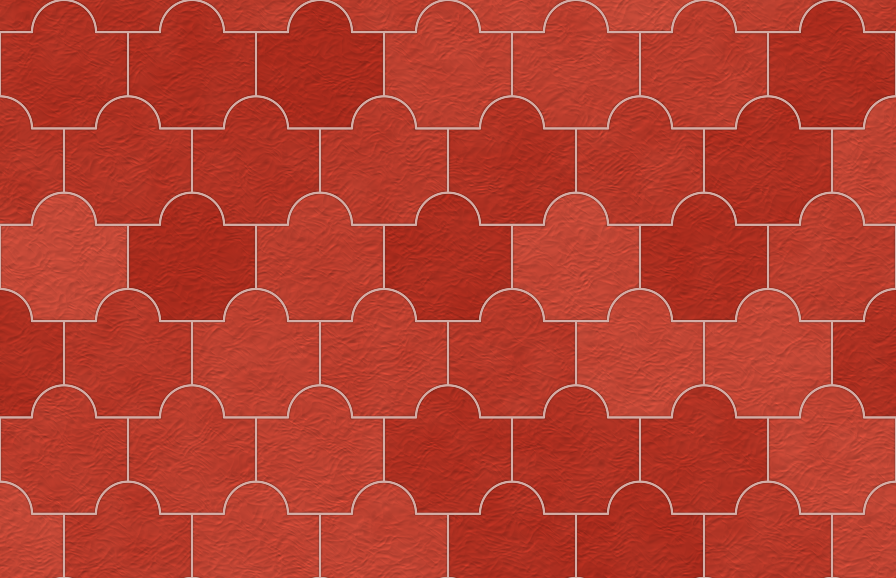
This pattern is drawn by a Shadertoy shader. Its source:

```glsl
// Interlocking clay pavers: square-bodied tiles with a round crown that bites
// into the row above, every other row shifted by half a tile. Joints come from
// a distance function; the rough faces are embossed, fibrous value noise.

const float COLUMNS = 7.0;          // tiles across
const float ROWS = 6.0;             // courses down
const float PITCH = 0.75;           // course height, in tile widths
const float CROWN = 0.25;           // crown radius, in tile widths
const float JOINT_HALF = 0.0088;    // half width of the pale joint
const float RIM = 0.014;            // width of the dark rim beside it
const float RIM_SHADE = 0.83;
const float GRAIN = 0.50;           // strength of the embossing
const float CREVICE = 0.22;         // darkness of the scattered pits
const vec2 LIGHT_STEP = vec2(0.005, 0.011);
const vec3 DARK_CLAY = vec3(0.640, 0.162, 0.108);
const vec3 LIGHT_CLAY = vec3(0.745, 0.278, 0.212);
const vec3 JOINT_COLOR = vec3(0.83, 0.68, 0.65);

float hash(vec2 p) {
    return fract(sin(dot(p, vec2(127.1, 311.7))) * 43758.5453);
}

float noise(vec2 p) {
    vec2 i = floor(p), f = fract(p);
    f = f * f * (3.0 - 2.0 * f);
    return mix(mix(hash(i), hash(i + vec2(1, 0)), f.x),
               mix(hash(i + vec2(0, 1)), hash(i + vec2(1, 1)), f.x), f.y);
}

// Height of the surface: crossing layers of short, stretched ridges
float relief(vec2 p) {
    p += 0.07 * vec2(noise(p * 7.0), noise(p * 7.0 + 31.0));
    float height = 0.0;
    for (int i = 0; i < 4; i++) {
        float layer = float(i);
        float angle = 0.45 * (layer - 1.5);
        float c = cos(angle), s = sin(angle);
        vec2 q = mat2(c, -s, s, c) * p * vec2(1.0) * (1.0 + 0.12 * layer);
        height += 1.0 - abs(2.0 * noise(q * vec2(11.0, 27.0) + 17.3 * layer) - 1.0);
    }
    return height / 4.0;
}

// Distance to the nearest joint; tile receives the centre column and course
float pavers(vec2 p, out vec2 tile) {
    float y = p.y - CROWN;
    float row = floor(y / PITCH);
    float shift = 0.5 * mod(row, 2.0);
    float x = p.x - shift;
    float down = y - row * PITCH;
    float up = PITCH - down;
    float side = abs(x - floor(x + 0.5));   // to the nearest vertical joint
    float middle = 0.5 - side;              // to the tile's own axis

    float crown = length(vec2(side, up)) - CROWN;
    tile = crown < 0.0 ? vec2(floor(x + 0.5) + shift, row + 1.0)
                       : vec2(floor(x) + 0.5 + shift, row);

    float vertical = length(vec2(side, max(down - PITCH + CROWN, 0.0)));
    float ledgeBelow = length(vec2(max(CROWN - side, 0.0), up));
    float ledgeAbove = length(vec2(max(CROWN - middle, 0.0), down));
    return min(min(vertical, abs(crown)), min(ledgeBelow, ledgeAbove));
}

void mainImage(out vec4 fragColor, in vec2 fragCoord) {
    // Tile widths, measured from the top left
    vec2 uv = fragCoord / iResolution.xy;
    vec2 p = vec2(uv.x, 1.0 - uv.y) * vec2(COLUMNS, ROWS * PITCH);
    float pixel = COLUMNS / iResolution.x;

    vec2 tile;
    float d = pavers(p, tile);

    // Clay shade of each tile with faint mottling
    float shade = hash(tile + vec2(3.0, 8.0));
    shade += 0.25 * (noise(p * 5.0 + tile * 3.7) - 0.5);
    vec3 color = mix(DARK_CLAY, LIGHT_CLAY, clamp(shade, 0.0, 1.0));

    // Embossed grain, lit from the upper left, with small dark pits
    vec2 q = p + tile * vec2(4.3, 2.9);
    float height = relief(q);
    float emboss = relief(q + LIGHT_STEP) - height;
    float pits = smoothstep(0.62, 0.88, noise(q * vec2(17.0, 36.0)));
    color *= 1.03 + GRAIN * emboss - CREVICE * pits * max(0.75 - height, 0.0);

    // Shaded rim, then the joint
    color *= mix(RIM_SHADE, 1.0, smoothstep(JOINT_HALF, JOINT_HALF + RIM, d));
    float joint = 1.0 - smoothstep(JOINT_HALF - 0.5 * pixel, JOINT_HALF + 0.5 * pixel, d);
    color = mix(color, JOINT_COLOR, joint);

    fragColor = vec4(color, 1.0);
}
```
